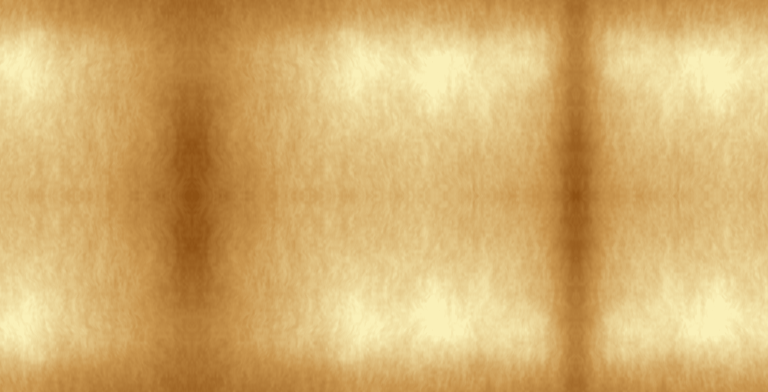
Give the GLSL for this texture, as a WebGL 1 fragment shader.

```glsl
precision highp float;
// Brushed golden metal: a cloudy panel mirrored across and down, with dark vertical folds.

uniform vec2 u_resolution;

const vec3 BRONZE = vec3(0.56, 0.32, 0.08);
const vec3 GOLD = vec3(0.79, 0.59, 0.31);
const vec3 CREAM = vec3(0.98, 0.94, 0.72);

const float PANELS = 1.0;          // mirrored pairs across the canvas
const float FOLD_X = 0.25;         // position of the wide dark fold
const float WIDE_FOLD = 0.085;     // fold half-widths, in panel units
const float NARROW_FOLD = 0.05;
const float RIM_SHADE = 0.40;      // darkening at top and bottom
const vec2 STREAK_SCALE = vec2(34.0, 2.5);
const vec2 FIBRE_SCALE = vec2(95.0, 16.0);
const vec2 SPECK_SCALE = vec2(150.0, 60.0);
const vec2 CLOUD_SCALE = vec2(9.0, 3.5);
const float STREAK_AMOUNT = 0.13;
const float FIBRE_AMOUNT = 0.15;
const float SPECK_AMOUNT = 0.07;
const float CLOUD_AMOUNT = 0.16;

float hash(vec2 p) {
  vec3 a = fract(vec3(p.xyx) * 0.1031);
  a += dot(a, a.yzx + 33.33);
  return fract((a.x + a.y) * a.z);
}

float noise(vec2 p) {
  vec2 i = floor(p);
  vec2 f = fract(p);
  f = f * f * (3.0 - 2.0 * f);
  return mix(mix(hash(i), hash(i + vec2(1.0, 0.0)), f.x),
             mix(hash(i + vec2(0.0, 1.0)), hash(i + vec2(1.0, 1.0)), f.x), f.y);
}

// Layered noise centred on zero
float fbm(vec2 p) {
  float sum = 0.0;
  float weight = 0.5;
  for (int i = 0; i < 4; i++) {
    sum += weight * (noise(p) - 0.5);
    p = p * 2.03 + 17.3;
    weight *= 0.5;
  }
  return sum;
}

float glow(vec2 p, vec2 centre, vec2 radius) {
  vec2 d = (p - centre) / radius;
  return exp(-dot(d, d));
}

// Bell curve across a fold
float fold(float d, float width) {
  return exp(-d * d / (width * width));
}

// Broad light and shade of one panel
float panelTone(vec2 p) {
  float tone = mix(0.46, 0.71, smoothstep(0.05, 0.47, p.x));
  tone += 0.13 * smoothstep(0.05, 0.65, p.y);
  tone -= 0.14 * smoothstep(0.66, 0.97, p.x) * (1.0 - 0.7 * p.y);

  // Bright reflections, broken up by clouding
  vec2 q = p + 0.09 * vec2(fbm(p * 7.0), fbm(p * 7.0 + 31.0));
  tone += 0.23 * glow(q, vec2(0.65, 0.62), vec2(0.10, 0.24));
  tone += 0.17 * glow(q, vec2(0.86, 0.70), vec2(0.07, 0.17));
  tone += 0.14 * glow(q, vec2(0.44, 0.68), vec2(0.07, 0.34));

  // Shaded rim, weaker where the folds are already dark
  float open = smoothstep(0.0, 0.3, p.x) * smoothstep(0.0, 0.12, 1.0 - p.x);
  tone -= RIM_SHADE * mix(0.3, 1.0, open) * smoothstep(0.68, 1.04, q.y);

  // Dark folds on the mirror lines
  float depth = mix(0.33, 0.22, smoothstep(0.2, 0.7, p.y));
  tone -= depth * fold(p.x, WIDE_FOLD);
  tone -= 0.09 * fold(p.x, 0.20);
  tone -= 0.36 * fold(1.0 - p.x, NARROW_FOLD);
  tone -= 0.10 * fold(1.0 - p.x, 0.11);

  // Faint crease along the middle
  return tone - 0.035 * fold(p.y, 0.05);
}

// Vertical brush marks, slanted fibres and soft clouding
float grain(vec2 p) {
  vec2 bent = p + vec2(0.03 * fbm(p * vec2(7.0, 8.0)), 0.0);
  vec2 slanted = bent + vec2(0.04 * p.y, 0.0);
  return STREAK_AMOUNT * fbm(bent * STREAK_SCALE)
       + FIBRE_AMOUNT * fbm(slanted * FIBRE_SCALE + 41.0)
       + SPECK_AMOUNT * (noise(slanted * SPECK_SCALE) - 0.5)
       + CLOUD_AMOUNT * fbm(p * CLOUD_SCALE + 7.0);
}

vec3 metal(float tone) {
  vec3 shade = mix(BRONZE, GOLD, clamp(tone * 2.0, 0.0, 1.0));
  return mix(shade, CREAM, clamp(tone * 2.0 - 1.0, 0.0, 1.0));
}

void main() {
  vec2 uv = gl_FragCoord.xy / u_resolution;

  // Mirror: x runs from the wide fold to the narrow one, y from the middle to the rim
  float across = fract((uv.x - FOLD_X) * PANELS + 0.5) - 0.5;
  vec2 p = 2.0 * abs(vec2(across, uv.y - 0.5));

  gl_FragColor = vec4(metal(panelTone(p) + grain(p)), 1.0);
}
```
